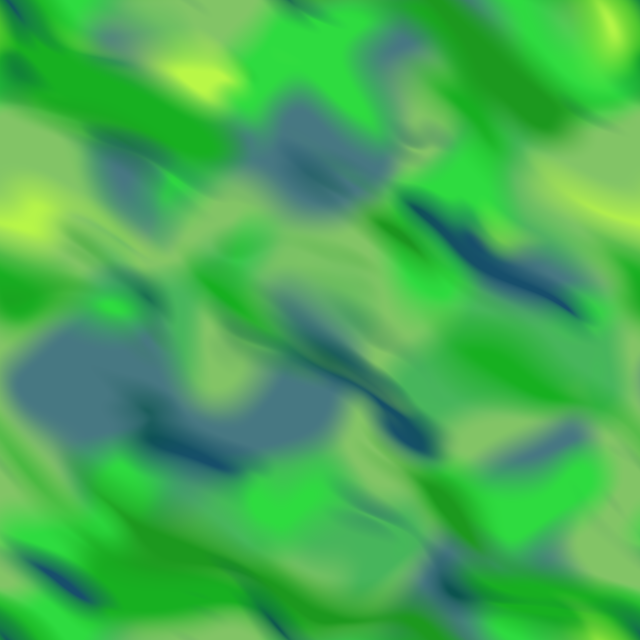
This pattern is drawn by a three.js fragment shader. Its source:

```glsl
// Blurred camouflage of green, sage and slate patches that repeats at the canvas edges.
// Each layer thresholds tileable gradient noise, with borders of even width from its
// slope; an integer skew of the lattice stretches upper layers into falling streaks.
varying vec2 vUv;

#define BLUR 0.036         // half width of patch borders, in canvas units
#define MIN_SOFT 0.06      // least softness, fades faint specks
#define WARP 0.08          // bending of all outlines
#define DETAIL 0.40        // strength of the finer octave
#define MID_LEVEL 0.10     // higher levels give smaller patches
#define SLATE_LEVEL 0.11
#define BRIGHT_LEVEL 0.17
#define VIVID_LEVEL 0.21
#define FOREST_LEVEL 0.34
#define DARK_LEVEL 0.37
#define LIME_LEVEL 0.48

const vec3 SAGE   = vec3(0.51, 0.77, 0.40);
const vec3 MID    = vec3(0.28, 0.71, 0.36);
const vec3 SLATE  = vec3(0.28, 0.47, 0.51);
const vec3 BRIGHT = vec3(0.18, 0.86, 0.25);
const vec3 VIVID  = vec3(0.09, 0.69, 0.13);
const vec3 FOREST = vec3(0.11, 0.60, 0.12);
const vec3 TEAL   = vec3(0.04, 0.33, 0.30);
const vec3 NAVY   = vec3(0.09, 0.31, 0.42);
const vec3 LIME   = vec3(0.72, 0.97, 0.28);

// Unit gradient of a lattice point, wrapped to the period.
vec2 gradientAt(vec2 cell, float period, float seed) {
  vec2 c = mod(cell, period) + seed * vec2(3.7, 1.9);
  float angle = 6.28319 * fract(sin(dot(c, vec2(127.1, 311.7))) * 43758.55);
  return vec2(cos(angle), sin(angle));
}

float gradientNoise(vec2 p, float period, float seed) {
  vec2 i = floor(p);
  vec2 f = p - i;
  vec2 w = f * f * f * (f * (f * 6.0 - 15.0) + 10.0);
  vec2 e = vec2(1.0, 0.0);
  float a = dot(gradientAt(i, period, seed), f);
  float b = dot(gradientAt(i + e.xy, period, seed), f - e.xy);
  float c = dot(gradientAt(i + e.yx, period, seed), f - e.yx);
  float d = dot(gradientAt(i + e.xx, period, seed), f - e.xx);
  return mix(mix(a, b, w.x), mix(c, d, w.x), w.y);
}

// Two octaves; skew 0 gives blobs, skew 1 diagonal streaks.
float field(vec2 uv, float cells, float skew, float seed) {
  vec2 p = cells * vec2(uv.x + skew * uv.y, uv.y) + seed * vec2(0.37, 0.61);
  return gradientNoise(p, cells, seed)
       + DETAIL * gradientNoise(p * 2.0 + 0.43, cells * 2.0, seed + 0.5);
}

// Coverage of one layer, its border widened in proportion to the local slope.
float patches(vec2 uv, float cells, float skew, float seed, float level) {
  vec2 h = vec2(0.01, 0.0);
  float n = field(uv, cells, skew, seed);
  vec2 slope = vec2(field(uv + h.xy, cells, skew, seed) - n,
                    field(uv + h.yx, cells, skew, seed) - n) / h.x;
  float soft = length(vec2(MIN_SOFT, BLUR * length(slope)));
  return smoothstep(level - soft, level + soft, n);
}

void main() {
  // Gentle bend shared by all layers
  vec2 bend = vec2(gradientNoise(vUv * 4.0 + 0.3, 4.0, 21.0),
                   gradientNoise(vUv * 4.0 + 0.7, 4.0, 22.0));
  vec2 uv = vUv + WARP * bend;

  // Broad ground patches
  vec3 color = SAGE;
  color = mix(color, MID, patches(uv, 4.0, 0.0, 1.0, MID_LEVEL));
  color = mix(color, SLATE, patches(uv, 3.0, 0.0, 2.0, SLATE_LEVEL));
  color = mix(color, BRIGHT, patches(uv, 4.0, 0.0, 3.0, BRIGHT_LEVEL));

  // Diagonal green streaks
  color = mix(color, VIVID, patches(uv, 3.0, 1.0, 4.0, VIVID_LEVEL));
  color = mix(color, FOREST, patches(uv, 4.0, 1.0, 5.0, FOREST_LEVEL));

  // Small dark and light accents
  float tint = smoothstep(-0.2, 0.2, gradientNoise(vUv * 3.0, 3.0, 6.0));
  color = mix(color, mix(TEAL, NAVY, tint), patches(uv, 5.0, 1.0, 7.0, DARK_LEVEL));
  color = mix(color, LIME, patches(uv, 4.0, 1.0, 8.0, LIME_LEVEL));

  gl_FragColor = vec4(color, 1.0);
}
```
